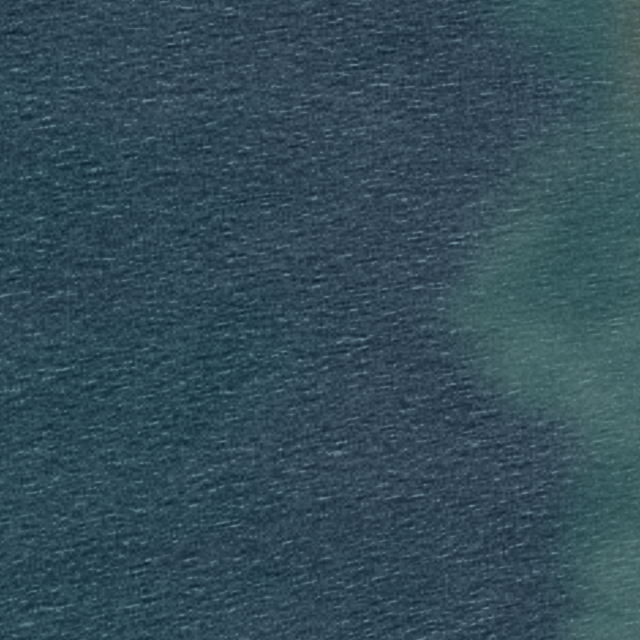
This texture is drawn by a three.js fragment shader. Its source:

```glsl
// Dark slate-blue brushed cloth with fine slanted fibres and a blurred teal stain on the right.
varying vec2 vUv;

const vec3 SLATE = vec3(0.207, 0.288, 0.342);
const vec3 DEEP_BLUE = vec3(0.176, 0.287, 0.338);
const vec3 TEAL = vec3(0.222, 0.362, 0.376);
const vec3 PALE_TEAL = vec3(0.290, 0.415, 0.420);
const vec3 WARM_GREY = vec3(0.360, 0.420, 0.400);
const vec3 GRAIN_TINT = vec3(0.94, 1.02, 1.03);

const float FIBRE_TILT = 0.16;       // radians, rising to the right
const float TILT_DRIFT = 0.16;       // extra tilt towards the bottom
const vec2 FIBRE_SCALE = vec2(38.0, 135.0);
const vec2 THREAD_SCALE = vec2(80.0, 205.0);
const float SPECK_SCALE = 235.0;
const float FIBRE_GAIN = 0.060;
const float THREAD_GAIN = 0.075;
const float SPECK_GAIN = 0.115;
const float GLINT_GAIN = 0.090;
const float MOTTLE_GAIN = 0.050;
const float STAIN_CALM = 0.40;       // grain contrast lost inside the stain
const float RELIEF_STEP = 0.9;       // shadow offset, in noise cells

float hash(vec2 p) {
  vec3 q = fract(vec3(p.xyx) * 0.1031);
  q += dot(q, q.yzx + 33.33);
  return fract((q.x + q.y) * q.z);
}

float noise(vec2 p) {
  vec2 cell = floor(p);
  vec2 f = fract(p);
  f = f * f * (3.0 - 2.0 * f);
  float low = mix(hash(cell), hash(cell + vec2(1.0, 0.0)), f.x);
  float high = mix(hash(cell + vec2(0.0, 1.0)), hash(cell + vec2(1.0, 1.0)), f.x);
  return mix(low, high, f.y);
}

float fbm(vec2 p) {
  float sum = 0.0;
  float gain = 0.5;
  for (int i = 0; i < 4; i++) {
    sum += gain * noise(p);
    p = mat2(1.6, 1.2, -1.2, 1.6) * p + 7.3;
    gain *= 0.5;
  }
  return sum / 0.9375;
}

// Ridge with a shadow beside it, centred on zero
float relief(vec2 p) {
  return noise(p) - noise(p + vec2(0.0, RELIEF_STEP));
}

float bump(float x, float centre, float width) {
  float d = (x - centre) / width;
  return exp(-d * d);
}

// Soft ragged coverage of the stain, bulging left near mid height
float stainMask(vec2 p) {
  float edge = 0.91 - 0.19 * bump(p.y, 0.53, 0.16) - 0.10 * smoothstep(0.78, 1.0, p.y);
  edge += 0.24 * (fbm(p * vec2(5.0, 7.0) + 11.0) - 0.5);
  return smoothstep(-0.10, 0.10, p.x - edge);
}

// Blurred dye colours underneath the fibres
vec3 dyeColour(vec2 p, float stain) {
  vec2 slanted = vec2(p.x, p.y - 0.3 * p.x);
  float cloud = fbm(slanted * vec2(3.0, 6.0) + 3.0);
  float blueShare = smoothstep(0.85, 0.05, p.x + 0.35 * (p.y - 0.4) + 1.2 * (cloud - 0.5));
  vec3 cloth = mix(SLATE, DEEP_BLUE, blueShare);
  float pale = smoothstep(0.38, 0.68, fbm(slanted * vec2(4.0, 6.0) + 21.0));
  pale = max(pale, bump(p.y, 0.33, 0.06) * smoothstep(0.86, 1.0, p.x));
  vec3 colour = mix(cloth, mix(TEAL, PALE_TEAL, pale), stain);
  float corner = smoothstep(0.91, 1.02, p.x) * smoothstep(0.68, 0.92, p.y);
  colour = mix(colour, WARM_GREY, 0.8 * corner);
  return colour + MOTTLE_GAIN * (fbm(slanted * vec2(7.0, 12.0) + 40.0) - 0.5);
}

// Slanted fibres, short threads and round specks, centred on zero
float clothGrain(vec2 p) {
  float tilt = FIBRE_TILT + TILT_DRIFT * (0.5 - p.y);
  float c = cos(tilt);
  float s = sin(tilt);
  vec2 q = mat2(c, -s, s, c) * p;
  q.y += 0.008 * (noise(q * vec2(18.0, 26.0)) - 0.5);
  float fibre = relief(q * FIBRE_SCALE);
  float thread = relief(q * THREAD_SCALE + 50.0);
  float speck = noise(p * SPECK_SCALE + 90.0) - 0.5;
  float patchiness = 0.55 + 0.9 * fbm(q * vec2(8.0, 14.0) + 60.0);
  float grain = (FIBRE_GAIN * fibre + THREAD_GAIN * thread) * patchiness + SPECK_GAIN * speck;
  float glint = smoothstep(0.22, 0.65, 0.6 * thread + 0.3 * fibre + 0.5 * speck);
  return grain + GLINT_GAIN * glint - 0.006;
}

void main() {
  float stain = stainMask(vUv);
  float calm = 1.0 - STAIN_CALM * max(stain, smoothstep(0.88, 1.0, vUv.x));
  vec3 colour = dyeColour(vUv, stain) + GRAIN_TINT * clothGrain(vUv) * calm;
  gl_FragColor = vec4(clamp(colour, 0.0, 1.0), 1.0);
}
```
